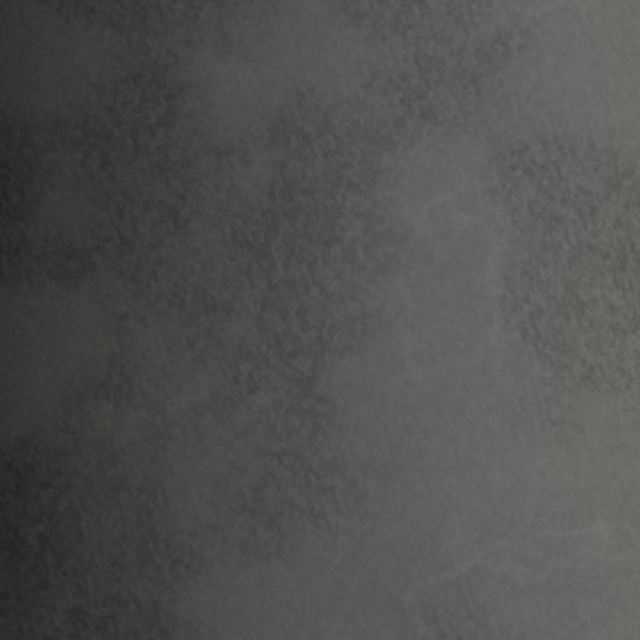
A WebGL 1 fragment shader for this texture:

```glsl
precision highp float;
// Worn dark plaster: a shadow fading in from the left, with cloudy stains,
// short grain gathered inside the stains, and faint pale veins.
// All layers are value noise, summed as brightness and then lightly tinted.

uniform vec2 u_resolution;

const float SHADE_LEFT = 0.178;
const float SHADE_RIGHT = 0.408;
const float SHADE_CURVE = 1.58;
const float STAIN_SCALE = 4.4;
const float STAIN_DEPTH = 0.034;
const float CLOUD_DEPTH = 0.040;
const vec2 GRAIN_SCALE = vec2(125.0, 82.0);
const float GRAIN_TILT = -0.3;
const float GRAIN_DEPTH = 0.088;
const float FINE_SCALE = 200.0;
const float FINE_DEPTH = 0.030;
const float VEIN_SCALE = 3.6;
const float VEIN_WIDTH = 0.036;
const float VEIN_LIGHT = 0.017;
const vec3 WARM_TINT = vec3(1.012, 1.0, 0.965);
const vec3 COOL_TINT = vec3(0.997, 1.0, 1.0);

float hash(vec2 cell) {
  vec3 q = fract(vec3(cell.xyx) * 0.1031);
  q += dot(q, q.yzx + 33.33);
  return fract((q.x + q.y) * q.z);
}

float noise(vec2 p) {
  vec2 cell = floor(p);
  vec2 f = fract(p);
  f = f * f * f * (f * (f * 6.0 - 15.0) + 10.0);
  return mix(mix(hash(cell), hash(cell + vec2(1.0, 0.0)), f.x),
             mix(hash(cell + vec2(0.0, 1.0)), hash(cell + vec2(1.0, 1.0)), f.x), f.y);
}

mat2 rotation(float angle) {
  float c = cos(angle), s = sin(angle);
  return mat2(c, s, -s, c);
}

float fbm(vec2 p) {
  float sum = 0.0, weight = 0.5;
  mat2 turn = rotation(0.65);
  for (int octave = 0; octave < 5; octave++) {
    sum += weight * noise(p);
    p = turn * p * 2.03 + 17.3;
    weight *= 0.5;
  }
  return sum / 0.96875;
}

// Thin soft line along the middle level of a noise field, broken into stretches
float veins(vec2 p, float seed) {
  vec2 q = rotation(seed) * p * VEIN_SCALE + seed * 7.1;
  float field = noise(q) * 0.72 + noise(q * 2.3 + 5.0) * 0.2 + noise(q * 9.0) * 0.08;
  float line = 1.0 - smoothstep(0.0, VEIN_WIDTH, abs(field - 0.5));
  return line * smoothstep(0.34, 0.66, fbm(p * 5.0 + seed * 3.7));
}

void main() {
  vec2 uv = gl_FragCoord.xy / u_resolution;
  vec2 p = gl_FragCoord.xy / u_resolution.y;

  // Shadow from the left, slightly deeper towards the bottom
  float across = clamp(uv.x + 0.05 * (uv.y - 0.5), 0.0, 1.0);
  float shade = mix(SHADE_LEFT, SHADE_RIGHT, 1.0 - pow(1.0 - across, SHADE_CURVE));

  // Clouds and stains
  vec2 warp = vec2(fbm(p * 6.0 + 2.0), fbm(p * 6.0 + 31.0)) - 0.5;
  float cloud = fbm(p * 2.6 + 11.0) - 0.5;
  float stain = smoothstep(0.38, 0.70, fbm((p + 0.12 * warp) * STAIN_SCALE + 43.0));

  // Short tilted grain, strongest inside the stains
  vec2 grainPoint = rotation(GRAIN_TILT) * (p + 0.02 * warp) * GRAIN_SCALE.y;
  grainPoint.x *= GRAIN_SCALE.x / GRAIN_SCALE.y;
  float grain = 0.65 * noise(grainPoint) + 0.35 * noise(grainPoint * 1.7 + 9.0) - 0.5;
  float fine = noise(p * FINE_SCALE) - 0.5;
  float roughness = mix(0.35, 1.0, stain) * mix(0.65, 1.0, uv.x);

  float vein = veins(p + 0.03 * warp, 1.3) + 0.8 * veins(p + 0.03 * warp, 4.4);

  shade += CLOUD_DEPTH * cloud;
  shade -= STAIN_DEPTH * (stain - 0.38);
  shade += GRAIN_DEPTH * grain * roughness + FINE_DEPTH * fine * (0.4 + 0.6 * roughness);
  shade += VEIN_LIGHT * (vein - 0.1);

  // Warm at both sides, neutral in the middle
  float warmth = smoothstep(0.12, 0.5, abs(uv.x - 0.55) + 0.3 * cloud);
  gl_FragColor = vec4(clamp(shade * mix(COOL_TINT, WARM_TINT, warmth), 0.0, 1.0), 1.0);
}
```
